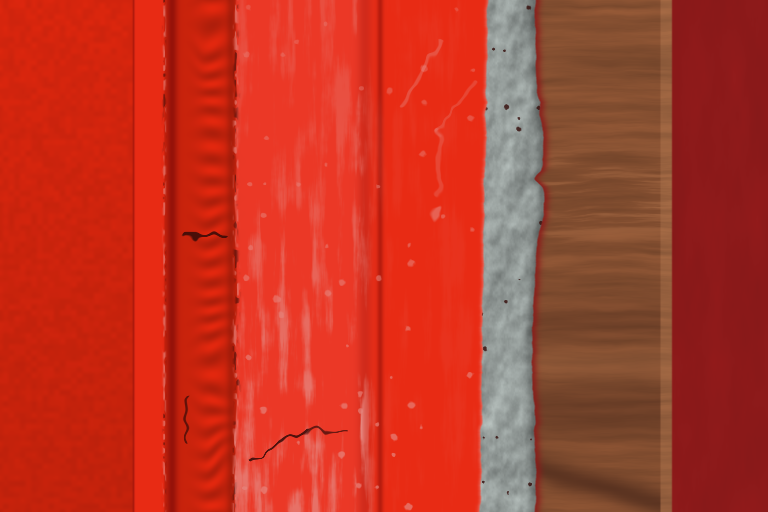
Reproduce this texture procedurally as a Shadertoy shader.

```glsl
// Weathered red painted boards with a grey putty seam, bare wood and a dark red strip.
const float ASPECT = 1.5;
const float SOFT = 0.0015;
// Board edges as fractions of the width
const float PANEL_END = 0.174;
const float RIDGE = 0.214;
const float GROOVE = 0.224;
const float PALE_START = 0.308;
const float SEAM = 0.490;
const float WOOD_LIP = 0.860;
const float STRIP_START = 0.875;
const float RIPPLE_PERIOD = 0.041;
const vec3 PANEL_RED = vec3(0.81, 0.14, 0.05);
const vec3 BRIGHT_RED = vec3(0.91, 0.17, 0.08);
const vec3 PALE_RED = vec3(0.92, 0.22, 0.15);
const vec3 SHADOW_RED = vec3(0.52, 0.05, 0.03);
const vec3 SCUFF_PINK = vec3(0.90, 0.52, 0.49);
const vec3 PUTTY = vec3(0.58, 0.61, 0.60);
const vec3 WOOD = vec3(0.52, 0.31, 0.19);
const vec3 WOOD_DARK = vec3(0.31, 0.17, 0.11);
const vec3 WOOD_LIGHT = vec3(0.66, 0.43, 0.28);
const vec3 STRIP_RED = vec3(0.55, 0.10, 0.10);
const vec3 CRACK = vec3(0.20, 0.04, 0.03);

float hash(vec2 p) {
    vec3 q = fract(p.xyx * 0.1031);
    q += dot(q, q.yzx + 33.33);
    return fract((q.x + q.y) * q.z);
}
float noise(vec2 p) {
    vec2 i = floor(p), f = fract(p), e = vec2(1, 0);
    f = f * f * (3.0 - 2.0 * f);
    return mix(mix(hash(i), hash(i + e), f.x), mix(hash(i + e.yx), hash(i + 1.0), f.x), f.y);
}
float fbm(vec2 p) {
    float sum = 0.0, amp = 0.5;
    for (int i = 0; i < 5; i++, amp *= 0.5, p = p * 2.03 + 17.0) sum += amp * noise(p);
    return sum;
}
float bump(float x, float centre, float width) {
    float d = (x - centre) / width;
    return exp(-d * d);
}
float after(float x, float start) { return smoothstep(start - SOFT, start + SOFT, x); }

// Thin roughened line between two points
float stroke(vec2 p, vec2 a, vec2 b, float width) {
    p += 0.018 * (vec2(noise(p * 55.0), noise(p * 55.0 + 40.0)) - 0.5);
    a.x *= ASPECT;
    b.x *= ASPECT;
    vec2 d = b - a;
    float t = clamp(dot(p - a, d) / dot(d, d), 0.0, 1.0);
    return 1.0 - smoothstep(width * 0.4, width + SOFT, length(p - a - d * t));
}
// Scattered spots, at most one per grid cell
float spots(vec2 p, float cells, float density) {
    vec2 g = p * cells, id = floor(g);
    vec2 centre = 0.3 + 0.4 * vec2(hash(id + 3.0), hash(id + 71.0));
    float radius = 0.08 + 0.18 * hash(id + 29.0);
    float d = length(fract(g) - centre) + 0.12 * (noise(g * 6.0) - 0.5);
    return step(hash(id), density) * (1.0 - smoothstep(radius * 0.6, radius + 0.06, d));
}

vec3 redBoards(float x, float y, vec2 p) {
    float edge = x + 0.005 * (noise(vec2(y * 28.0, 2.0)) - 0.5);
    float pale = after(edge, PALE_START), flatRight = smoothstep(0.462, SEAM + 0.008, x);
    vec3 col = PANEL_RED * mix(0.93, 1.03, y) * (0.97 + 0.07 * noise(p * 90.0));
    col = mix(col, BRIGHT_RED, after(x, PANEL_END));
    col = mix(col, PANEL_RED * 0.97, after(x, RIDGE));
    col = mix(mix(col, PALE_RED, pale), BRIGHT_RED, flatRight);
    // Rippled bead, grooves and ridges
    float phase = y / RIPPLE_PERIOD + 1.2 * noise(vec2(x * 30.0, y * 9.0));
    col *= 1.0 + 0.13 * sin(6.2832 * phase) * bump(x, 0.277, 0.018) - 0.16 * bump(x, 0.301, 0.006);
    float shade = 0.75 * bump(x, GROOVE, 0.007) + 0.5 * bump(x, PANEL_END, SOFT);
    shade += 0.5 * bump(x, SEAM + 0.005, 0.004) + 0.25 * bump(x, 0.475, 0.009);
    col = mix(col, SHADOW_RED, min(shade, 0.9));
    float beads = noise(vec2(x * 300.0, y * 75.0));
    float rim = bump(x, RIDGE, 0.002) + bump(edge, PALE_START, 0.003);
    col = mix(col, SCUFF_PINK, 0.65 * rim * smoothstep(0.55, 0.8, beads));
    col = mix(col, CRACK, 0.55 * rim * (1.0 - smoothstep(0.15, 0.35, beads)));
    // Worn streaks, strongest low on the pale board
    float streak = fbm(vec2(x * 95.0, y * 6.0)) * 0.65 + fbm(p * 16.0) * 0.35;
    float wear = pale * (1.0 - flatRight) * (0.35 + 0.65 * bump(y, 0.15, 0.4));
    wear += 0.5 * bump(x, 0.468, 0.005) + 0.1 * flatRight;
    col = mix(col, SCUFF_PINK, 0.8 * wear * smoothstep(0.46, 0.70, streak));
    // Chips, scratches and cracks
    float chips = spots(p, 32.0, 0.10) * pale * (0.75 - 0.4 * y);
    chips += 0.6 * stroke(p, vec2(0.568, 0.59), vec2(0.568, 0.575), 0.008);
    chips += 0.4 * stroke(p, vec2(0.527, 0.80), vec2(0.575, 0.92), 0.004);
    chips += 0.3 * stroke(p, vec2(0.569, 0.62), vec2(0.572, 0.74), 0.006);
    chips += 0.3 * stroke(p, vec2(0.572, 0.74), vec2(0.615, 0.84), 0.004);
    col = mix(col, SCUFF_PINK, min(chips, 0.7));
    float crack = stroke(p, vec2(0.236, 0.54), vec2(0.295, 0.54), 0.003);
    crack += stroke(p, vec2(0.325, 0.10), vec2(0.395, 0.157), 0.002);
    crack += 0.7 * stroke(p, vec2(0.395, 0.157), vec2(0.45, 0.16), 0.002);
    crack += 0.7 * stroke(p, vec2(0.242, 0.13), vec2(0.243, 0.23), 0.002);
    return mix(col, CRACK, min(crack, 0.85));
}

vec3 bareWood(float x, float y, vec2 p) {
    y += 0.025 * (fbm(p * vec2(5.0, 8.0)) - 0.5);
    float grain = fbm(vec2(p.x * 5.0, y * 75.0));
    float dark = 0.75 * bump(y + 0.4 * (x - 0.7), 0.085, 0.025) + 0.45 * bump(y, 0.2, 0.055);
    vec3 col = mix(WOOD * (0.82 + 0.36 * grain), WOOD_DARK, dark + 0.35 * bump(y, 0.37, 0.04));
    float worn = bump(y, 0.61, 0.075) * smoothstep(0.38, 0.62, grain);
    col = mix(col, WOOD_LIGHT, 0.6 * worn + 0.25 * bump(y, 0.29, 0.03));
    return mix(col, WOOD_LIGHT * (0.8 + 0.3 * grain), 0.75 * after(x, WOOD_LIP));
}

void mainImage(out vec4 fragColor, in vec2 fragCoord) {
    vec2 uv = fragCoord / iResolution.xy, p = uv * vec2(ASPECT, 1.0);
    float x = uv.x, y = uv.y, ragged = 0.006 * (fbm(vec2(y * 45.0, 8.0)) - 0.5);
    // Putty outline and relief
    float left = mix(0.625, 0.635, y) + ragged;
    float right = 0.697 + 0.009 * bump(y, 0.73, 0.09) + 0.011 * bump(y, 0.6, 0.07) + ragged;
    right -= 0.010 * bump(y, 0.652, 0.012) + 0.004 * bump(y, 0.3, 0.1);
    vec2 lump = p * vec2(22.0, 15.0);
    float relief = fbm(lump + vec2(-0.12, 0.18)) - fbm(lump);
    vec3 putty = PUTTY * (0.94 + 0.12 * fbm(p * 60.0) - 0.9 * relief);
    putty *= 1.0 - 0.28 * bump(x, right, 0.008);
    putty = mix(putty, CRACK, 0.8 * spots(p, 45.0, 0.09));
    // Layers from left to right
    vec3 col = mix(redBoards(x, y, p), SCUFF_PINK, 0.5 * bump(x, left, 0.003));
    col = mix(col, putty, after(x, left));
    vec3 wood = mix(bareWood(x, y, p), STRIP_RED, 0.8 * bump(x, right, 0.007));
    col = mix(col, wood, after(x, right));
    vec3 strip = STRIP_RED * (0.94 + 0.12 * fbm(p * vec2(25.0, 7.0)));
    fragColor = vec4(mix(col, strip, after(x, STRIP_START)), 1.0);
}
```
